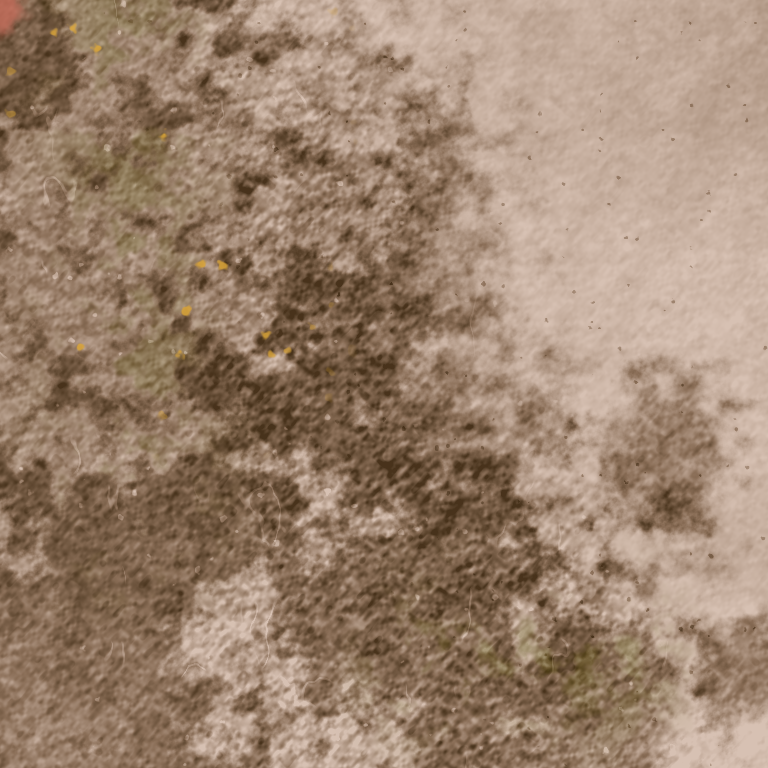
Give the GLSL for this texture, as a WebGL 2 fragment shader.

```glsl
#version 300 es
precision highp float;
// Weathered stone wall: pale plaster fading into pitted brown grime, moss and lichen dots.

uniform vec2 u_resolution;
out vec4 outColor;

const vec3 DARK_SOIL = vec3(0.35, 0.26, 0.17);
const vec3 MID_BROWN = vec3(0.54, 0.43, 0.34);
const vec3 PALE_PLASTER = vec3(0.80, 0.71, 0.65);
const vec3 MOSS = vec3(0.36, 0.30, 0.10);
const vec3 LICHEN = vec3(0.86, 0.65, 0.22);
const vec3 BLUSH = vec3(0.78, 0.43, 0.36);
const vec2 SLOPE_NORMAL = vec2(0.894, 0.447); // points from grime to plaster
const float GRAIN_ANGLE = 0.85;
const float GRAIN_SCALE = 125.0;
const float GRAIN_STRENGTH = 1.0;
const float PATCH_SCALE = 6.5;

float hash(vec2 p) {
  return fract(sin(dot(p, vec2(127.1, 311.7))) * 43758.5453);
}

mat2 rotation(float a) {
  return mat2(cos(a), sin(a), -sin(a), cos(a));
}

float noise(vec2 p) {
  vec2 i = floor(p), f = fract(p);
  f = f * f * (3.0 - 2.0 * f);
  return mix(mix(hash(i), hash(i + vec2(1, 0)), f.x),
             mix(hash(i + vec2(0, 1)), hash(i + vec2(1, 1)), f.x), f.y);
}

float fbm(vec2 p) {
  float sum = 0.0, amp = 0.5;
  for (int i = 0; i < 5; i++) {
    sum += amp * noise(p);
    p = rotation(0.6) * p * 2.03 + 17.3;
    amp *= 0.5;
  }
  return sum / 0.97;
}

// Soft irregular disc: 1 inside, 0 outside.
float blob(vec2 p, vec2 center, float radius, float ragged) {
  return 1.0 - smoothstep(0.55, 1.25, length(p - center) / radius + ragged);
}

// Scattered crumbly spots, one candidate per cell.
float spots(vec2 p, float scale, float density, float seed) {
  vec2 q = p * scale, cell = floor(q);
  vec2 id = cell + seed;
  vec2 center = 0.3 + 0.4 * vec2(hash(id + 3.1), hash(id + 7.7));
  float radius = mix(0.08, 0.24, hash(id + 11.9));
  float wobble = 0.28 * (noise(q * 4.5) - 0.5);
  float d = length(fract(q) - center) + wobble;
  return step(1.0 - density, hash(id)) * (1.0 - smoothstep(radius - 0.09, radius + 0.07, d));
}

// Embossed pits, slightly elongated up to the right.
float relief(vec2 p) {
  vec2 q = rotation(-GRAIN_ANGLE) * p * GRAIN_SCALE * vec2(0.85, 1.15);
  float emboss = noise(q) - noise(q + vec2(0.45, 0.65));
  float pits = smoothstep(0.60, 0.85, noise(q * 0.75 + 71.0));
  float fine = noise(q * 1.7 + 40.0) - 0.5;
  return 0.40 * emboss + 0.45 * fine + 0.28 * (noise(q * 0.5) - 0.5) - 0.22 * (pits - 0.2);
}

vec3 stoneRamp(float tone) {
  vec3 low = mix(DARK_SOIL, MID_BROWN, tone / 0.41);
  vec3 high = mix(MID_BROWN, PALE_PLASTER, (tone - 0.41) / 0.59);
  return tone < 0.41 ? low : high;
}

void main() {
  vec2 p = gl_FragCoord.xy / u_resolution;
  vec2 warped = p + 0.07 * (vec2(fbm(p * 4.0), fbm(p * 4.0 + 31.0)) - 0.5);
  float broad = fbm(warped * 3.2 + 5.0) - 0.5;
  float ragged = fbm(p * 38.0) - 0.5;

  // Broad layout: clean plaster at the right, a dark belt beside it, a lighter foot.
  float slope = dot(warped, SLOPE_NORMAL);
  float clean = smoothstep(0.72, 0.98, slope + 0.35 * broad + 0.20 * ragged);
  float belt = exp(-pow((slope - 0.70) / 0.15, 2.0)) * smoothstep(0.22, 0.4, p.y) * smoothstep(0.85, 0.6, p.y);
  float foot = smoothstep(0.36, 0.05, p.y);
  float tone = 0.16 + 0.78 * clean + 0.30 * foot * (1.0 - clean) - 0.10 * belt + 0.45 * broad;

  // Flaked pale patches with crumbling edges, and damp stains at the right.
  float flake = fbm(warped * PATCH_SCALE + vec2(9.0, 2.0)) + 0.55 * ragged;
  tone += 0.42 * smoothstep(0.47, 0.66, flake) * (1.0 - 0.9 * clean);
  float stain = blob(warped, vec2(0.87, 0.41), 0.10, 1.3 * ragged);
  stain += 1.2 * blob(warped, vec2(0.96, 0.11), 0.075, 1.3 * ragged);
  tone -= 0.42 * stain;

  // Surface grain fades on the clean plaster and on the smooth left side.
  float rough = mix(1.0, 0.20, clean) * mix(0.65, 1.0, smoothstep(0.1, 0.45, p.x));
  rough = max(rough, 0.6 * min(stain, 1.0));
  tone += GRAIN_STRENGTH * rough * relief(p) + 0.55 * rough * ragged;
  tone -= 0.40 * spots(p, 85.0, 0.05, 2.0) * smoothstep(0.4, 0.8, slope);
  tone += 0.40 * spots(p, 60.0, 0.05, 19.0) * (1.0 - clean);

  // Broken hairline scratches.
  float vein = abs(fbm(p * vec2(9.0, 5.0) + 60.0) - 0.5);
  float broken = smoothstep(0.66, 0.78, noise(p * 20.0 + 8.0)) * (1.0 - clean);
  tone += 0.25 * (1.0 - smoothstep(0.003, 0.010, vein)) * broken;
  vec3 color = stoneRamp(clamp(tone, -0.15, 1.10));

  // Moss along the foot and down the left side.
  float footBand = exp(-pow((p.y - 0.14) / 0.09, 2.0)) * smoothstep(0.42, 0.55, p.x) * smoothstep(0.95, 0.8, p.x);
  float sideBand = exp(-pow((p.x - 0.17) / 0.10, 2.0)) * smoothstep(0.15, 0.35, p.y);
  float growth = fbm(warped * 9.0 + 23.0) + 0.9 * ragged;
  float moss = smoothstep(0.44, 0.74, growth) * max(footBand, 0.8 * sideBand);
  color = mix(color, MOSS + 0.6 * (color - MID_BROWN), 0.6 * moss);

  // Lichen dots gathered at the upper left, and a warm corner.
  float colony = smoothstep(0.28, 0.12, abs(p.x - 0.21)) * smoothstep(0.38, 0.55, p.y);
  color = mix(color, LICHEN, 0.85 * spots(p, 36.0, 0.09, 53.0) * colony);
  color = mix(color, BLUSH, 0.8 * blob(p, vec2(0.0, 1.0), 0.04, ragged));

  outColor = vec4(clamp(color, 0.0, 1.0), 1.0);
}
```
